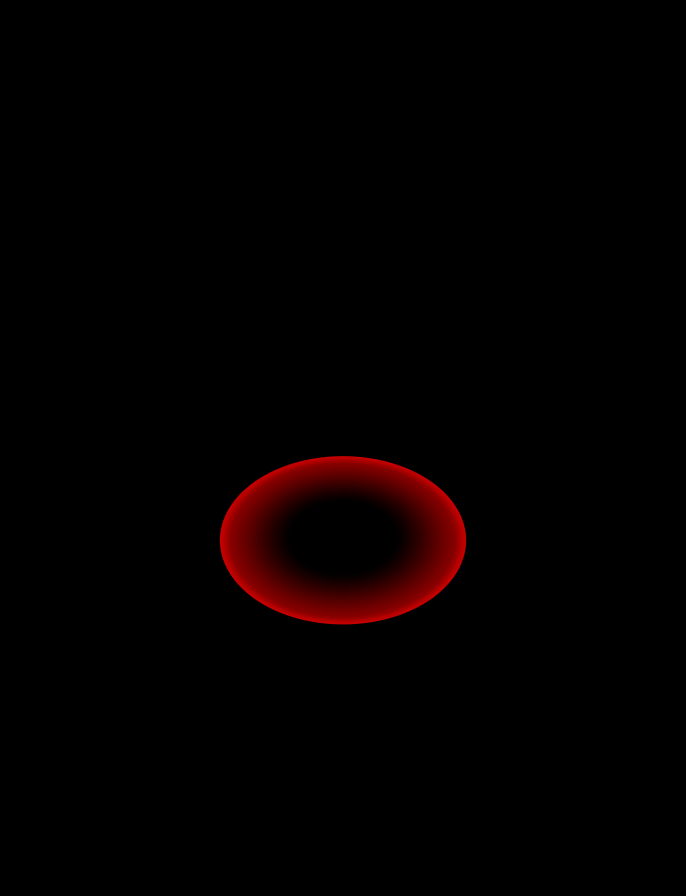
This background is drawn by a Shadertoy shader. Its source:

```glsl
// A glowing red elliptical ring on black: an ellipse filled by a radial ramp
// that is dark in the middle and brightens towards a thin, hot rim.
// Lengths are in canvas heights, with x measured from the vertical midline.

const vec2  RING_CENTER = vec2(0.0, 0.397);
const vec2  RING_RADII  = vec2(0.1374, 0.0939);
const vec2  HOLE_SHIFT  = vec2(0.0, 0.003);   // dark core sits a little high
const float HOLE_RADIUS = 0.43;               // as a share of the ring radii
const float RIM_START   = 0.90;
const float BODY_LEVEL  = 0.60;
const float RIM_LEVEL   = 0.18;
const vec3  BACKGROUND  = vec3(0.0);
const vec3  GLOW_COLOR  = vec3(1.0, 0.0, 0.0);

// Approximate signed distance to an axis-aligned ellipse.
float ellipseDistance(vec2 p, vec2 radii) {
    float k = length(p / radii);
    float slope = length(p / (radii * radii));
    return k * (k - 1.0) / max(slope, 1e-4);
}

// Brightness across the ring: soft inner ramp plus a narrow rim.
float ringGlow(vec2 p) {
    float edgeRadius = length(p / RING_RADII);
    float coreRadius = length((p - HOLE_SHIFT) / RING_RADII);
    float radius = mix(coreRadius, edgeRadius, smoothstep(HOLE_RADIUS, 1.0, edgeRadius));
    float t = clamp((radius - HOLE_RADIUS) / (1.0 - HOLE_RADIUS), 0.0, 1.0);
    float body = BODY_LEVEL * mix(t, smoothstep(0.0, 1.0, t), 0.35);
    float rim = RIM_LEVEL * smoothstep(RIM_START, 1.0, edgeRadius);
    return body + rim;
}

void mainImage(out vec4 fragColor, in vec2 fragCoord) {
    vec2 uv = (fragCoord - vec2(0.5 * iResolution.x, 0.0)) / iResolution.y;
    vec2 p = uv - RING_CENTER;

    // Antialiased coverage, one pixel wide
    float coverage = clamp(0.5 - ellipseDistance(p, RING_RADII) * iResolution.y, 0.0, 1.0);

    vec3 color = mix(BACKGROUND, GLOW_COLOR * ringGlow(p), coverage);
    fragColor = vec4(color, 1.0);
}
```
